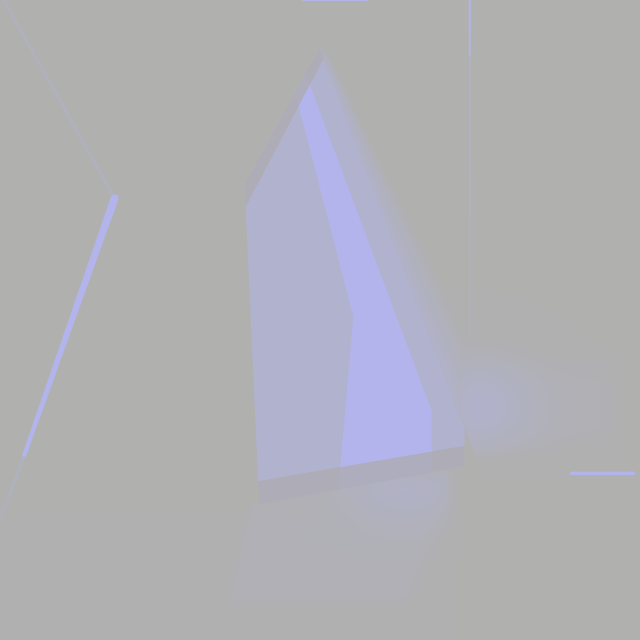
Reproduce this background procedurally as a WebGL 1 fragment shader.

```glsl
precision highp float;
uniform vec2 u_resolution;

const vec3 GREY = vec3(0.69, 0.69, 0.688);
const vec3 LILAC = vec3(0.697, 0.707, 0.922);
const vec3 MAUVE = vec3(0.682, 0.675, 0.715);
const float PALE = 0.51;    // lilac share of the shard body
const float FAINT = 0.26;   // lilac share of thin lines
const float MIST = 0.09;    // lilac share of the wide glows

// Shard corners
const vec2 APEX = vec2(0.505, 0.935);
const vec2 SHOULDER = vec2(0.380, 0.707);
const vec2 FOOT = vec2(0.405, 0.212);
const vec2 RIGHT_LOW = vec2(0.729, 0.323);
const vec2 RIGHT_TOP = vec2(0.510, 0.896);
const vec2 NOTCH = vec2(0.552, 0.505);

// Joint of the bent line on the left
const vec2 JOINT = vec2(0.179, 0.690);
const vec2 JOINT_LOW = vec2(0.038, 0.289);

// Signed distance to the line a-b, positive on its left
float leftOf(vec2 p, vec2 a, vec2 b) {
  vec2 e = normalize(b - a);
  vec2 q = p - a;
  return e.x * q.y - e.y * q.x;
}

// Antialiased coverage from a signed distance
float fill(float d) {
  return clamp(d * min(u_resolution.x, u_resolution.y) + 0.5, 0.0, 1.0);
}

// Segment whose half width runs from wa to wb
float stroke(vec2 p, vec2 a, vec2 b, float wa, float wb) {
  vec2 e = b - a;
  float h = clamp(dot(p - a, e) / dot(e, e), 0.0, 1.0);
  return fill(mix(wa, wb, h) - length(p - a - e * h));
}

float glow(vec2 p, vec2 center, vec2 radius) {
  vec2 q = (p - center) / radius;
  return exp(-dot(q, q));
}

// Soft-sided rectangle
float softBox(vec2 p, vec2 lo, vec2 hi, vec2 soft) {
  vec2 s = smoothstep(lo, lo + soft, p) * (1.0 - smoothstep(hi - soft, hi, p));
  return s.x * s.y;
}

void main() {
  vec2 p = gl_FragCoord.xy / u_resolution;

  // Distances to the shard edges
  float rightEdge = leftOf(p, RIGHT_LOW, RIGHT_TOP);
  float base = leftOf(p, FOOT, vec2(0.723, 0.271));
  float body = min(leftOf(p, vec2(0.383, 0.694), FOOT), base);
  body = min(body, min(rightEdge, leftOf(p, APEX, SHOULDER)));
  body = min(body, 0.726 - p.x);

  // Inner part, without the upper and lower rims
  float core = min(body, leftOf(p, vec2(0.484, 0.867), vec2(0.393, 0.694)));
  core = min(core, leftOf(p, vec2(0.4075, 0.249), vec2(0.723, 0.303)));

  // Bright facet with a notch on its left side
  float facet = max(leftOf(p, vec2(0.467, 0.833), NOTCH),
                    leftOf(p, NOTCH, vec2(0.531, 0.264)));
  facet = min(facet, leftOf(p, vec2(0.6745, 0.358), vec2(0.4844, 0.867)));
  facet = min(facet, 0.6745 - p.x);

  // Halo widening down the right edge
  float outer = leftOf(p, vec2(0.729, 0.479), APEX);
  float halo = clamp(outer / max(outer - rightEdge, 0.004), 0.0, 1.0);
  halo *= smoothstep(0.27, 0.38, p.y) * (1.0 - smoothstep(0.89, 0.94, p.y));
  halo *= 1.0 - smoothstep(0.70, 0.80, p.x);

  // Side glow and its mist
  float side = 0.36 * glow(p, vec2(0.745, 0.365), vec2(0.085, 0.075));
  side += MIST * softBox(p, vec2(0.70, 0.262), vec2(0.98, 0.47), vec2(0.05, 0.08));
  side *= smoothstep(0.255, 0.31, p.y);
  float amount = max(0.42 * halo, side) * fill(-rightEdge);

  // Glow below the base, with a slanted patch of mist
  float below = 0.27 * glow(p, vec2(0.635, 0.235), vec2(0.095, 0.055));
  float patchLeft = leftOf(p, vec2(0.371, 0.167), vec2(0.349, 0.062));
  float patchRight = leftOf(p, vec2(0.657, 0.056), vec2(0.723, 0.232));
  float patchSides = smoothstep(0.0, 0.02, patchLeft) * smoothstep(0.0, 0.04, patchRight);
  below += MIST * patchSides * smoothstep(0.045, 0.075, p.y);
  below *= 1.0 - smoothstep(0.69, 0.725, p.x);
  amount += below * fill(-base) * (1.0 - smoothstep(0.24, 0.30, p.y));
  amount += 0.025 * softBox(p, vec2(-0.1, -0.1), vec2(0.72, 0.20), vec2(0.04));

  // Thin lines: faint runs first, then bright accents
  float faint = stroke(p, vec2(0.006, 1.0), JOINT, 0.0018, 0.0025);
  faint = max(faint, stroke(p, JOINT_LOW, vec2(0.002, 0.192), 0.003, 0.0015));
  faint = max(faint, stroke(p, vec2(0.734, 1.0), vec2(0.734, 0.472), 0.0018, 0.001));
  faint = max(faint, 0.5 * stroke(p, vec2(0.723, 0.259), vec2(0.89, 0.259), 0.001, 0.001));
  amount = max(amount, FAINT * faint);
  float accent = stroke(p, JOINT, JOINT_LOW, 0.0062, 0.0033);
  accent = max(accent, stroke(p, vec2(0.734, 1.0), vec2(0.734, 0.912), 0.0016, 0.0013));
  accent = max(accent, stroke(p, vec2(0.893, 0.2605), vec2(0.990, 0.2605), 0.0026, 0.0026));
  accent = max(accent, stroke(p, vec2(0.474, 1.0), vec2(0.573, 1.0), 0.0015, 0.0015));
  amount = max(amount, accent);

  // Layer the rims, the body and the facet
  vec3 color = mix(GREY, LILAC, amount);
  vec3 rim = mix(MAUVE, LILAC, 0.12 * fill(facet));
  color = mix(color, rim, fill(body));
  color = mix(color, mix(GREY, LILAC, PALE), fill(core));
  color = mix(color, LILAC, fill(min(core, facet)));
  gl_FragColor = vec4(color, 1.0);
}
```
